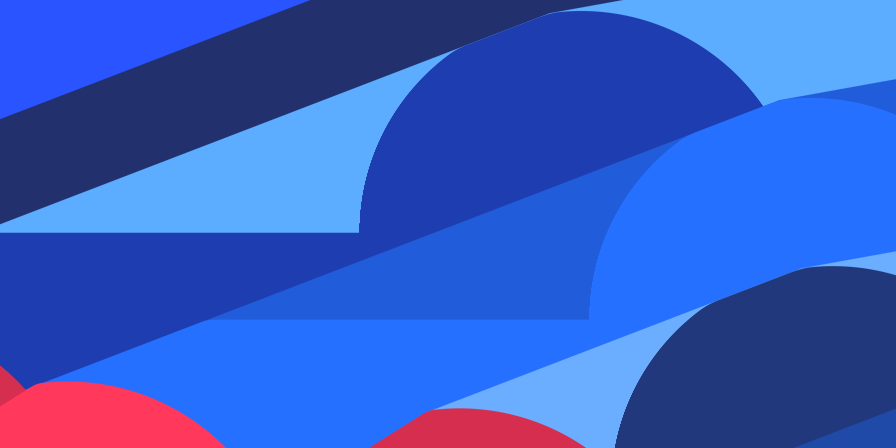
Reproduce this background procedurally as a WebGL 1 fragment shader.

```glsl
precision highp float;
// Flat diagonal ribbons in blues and reds, each ending in a rounded crest.
// Every shape is a height curve over x; the area below it is filled,
// painting from back to front.

uniform vec2 u_resolution;

const float RADIUS = 0.495;       // radius of every crest
const float SHOULDER = 0.07;      // distance from ridge corner to crest peak
const float RIBBON_SLOPE = 0.384;
const float WEDGE_SLOPE = 0.18;
const float RED_SLOPE = 0.63;

const vec3 ELECTRIC = vec3(0.16, 0.33, 1.00);
const vec3 MIDNIGHT = vec3(0.133, 0.188, 0.43);
const vec3 SKY      = vec3(0.36, 0.68, 1.00);
const vec3 PALE_SKY = vec3(0.42, 0.68, 1.00);
const vec3 ROYAL    = vec3(0.118, 0.24, 0.69);
const vec3 COBALT   = vec3(0.13, 0.36, 0.86);
const vec3 AZURE    = vec3(0.145, 0.44, 1.00);
const vec3 NAVY     = vec3(0.133, 0.22, 0.485);
const vec3 DENIM    = vec3(0.12, 0.29, 0.66);
const vec3 CORAL    = vec3(1.00, 0.22, 0.36);
const vec3 CRIMSON  = vec3(0.84, 0.18, 0.31);

float softMin(float a, float b, float k) {
  float h = max(k - abs(a - b), 0.0) / k;
  return min(a, b) - 0.25 * k * h * h;
}

// Height of a straight line through a point
float lineAt(float x, vec2 through, float slope) {
  return through.y + slope * (x - through.x);
}

// Height of the upper half of a circle, given its topmost point
float arcAt(float x, vec2 peak) {
  float dx = x - peak.x;
  return peak.y - RADIUS + sqrt(max(RADIUS * RADIUS - dx * dx, 0.0));
}

// Point where a straight ridge meets the arc of its crest
vec2 cornerOf(vec2 peak) {
  float x = peak.x - SHOULDER;
  return vec2(x, arcAt(x, peak));
}

// Rising ridge that rounds over into an arc
float crestAt(float x, vec2 peak, float slope) {
  return softMin(lineAt(x, cornerOf(peak), slope), arcAt(x, peak), 0.006);
}

// Same ridge, continued beyond its corner by a gentler line
float wedgeAt(float x, vec2 peak) {
  vec2 corner = cornerOf(peak);
  return min(lineAt(x, corner, RIBBON_SLOPE), lineAt(x, corner, WEDGE_SLOPE));
}

// Antialiased coverage of the area below a height
float below(float y, float height) {
  float px = 0.75 / u_resolution.y;
  return smoothstep(-px, px, height - y);
}

void main() {
  vec2 p = gl_FragCoord.xy / u_resolution.y;

  vec2 royalPeak = vec2(1.297, 0.9755);
  vec2 azurePeak = vec2(1.810, 0.7815);
  vec2 navyPeak  = vec2(1.859, 0.406);
  vec2 coralPeak = vec2(0.151, 0.1485);
  vec2 crimsonPeak = vec2(1.026, 0.0885);
  vec2 edgePeak  = vec2(-0.3125, 0.2956);

  // Upper ribbons
  vec3 color = ELECTRIC;
  color = mix(color, MIDNIGHT, below(p.y, lineAt(p.x, vec2(0.0, 0.734), RIBBON_SLOPE)));
  color = mix(color, SKY, below(p.y, wedgeAt(p.x, royalPeak)));
  color = mix(color, ROYAL, below(p.y, crestAt(p.x, royalPeak, RIBBON_SLOPE)));

  // Central ribbon
  color = mix(color, COBALT, below(p.y, wedgeAt(p.x, azurePeak)));
  color = mix(color, AZURE, below(p.y, crestAt(p.x, azurePeak, RIBBON_SLOPE)));

  // Lower right ribbons, starting behind the crimson crest
  float started = step(cornerOf(crimsonPeak).x, p.x);
  color = mix(color, PALE_SKY, started * below(p.y, wedgeAt(p.x, navyPeak)));
  color = mix(color, NAVY, started * below(p.y, crestAt(p.x, navyPeak, RIBBON_SLOPE)));
  color = mix(color, DENIM, below(p.y, lineAt(p.x, vec2(1.771, 0.0), RIBBON_SLOPE)));

  // Red crests along the bottom
  color = mix(color, CRIMSON, below(p.y, arcAt(p.x, edgePeak)));
  color = mix(color, CORAL, below(p.y, crestAt(p.x, coralPeak, RED_SLOPE)));
  color = mix(color, CRIMSON, below(p.y, crestAt(p.x, crimsonPeak, RED_SLOPE)));

  gl_FragColor = vec4(color, 1.0);
}
```
